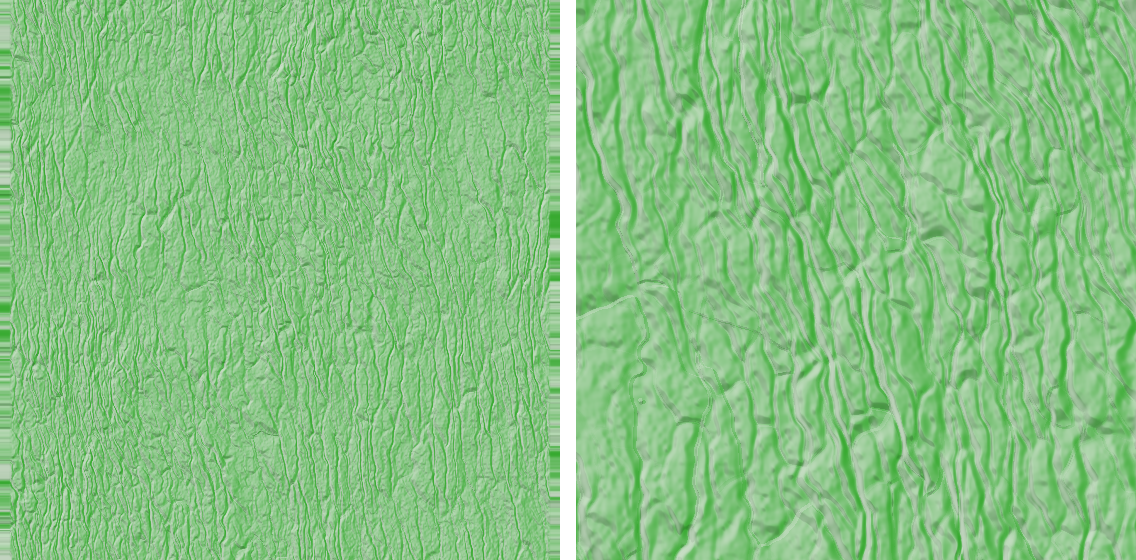
Left, the full canvas; right, a detail of the centre.
Reproduce this texture procedurally as a Shadertoy shader.

```glsl
// Green embossed bark: slanting fibrous plates, thin crevices, smeared side margins.

float hash(vec2 p) {
    return fract(sin(dot(p, vec2(127.1, 311.7))) * 43758.5453);
}

float noise(vec2 p) {
    vec2 i = floor(p), f = fract(p);
    f = f * f * (3.0 - 2.0 * f);
    return mix(mix(hash(i), hash(i + vec2(1, 0)), f.x),
               mix(hash(i + vec2(0, 1)), hash(i + vec2(1, 1)), f.x), f.y);
}

// Cellular plates: x = closeness to the border, y = random plate level
vec2 plates(vec2 p) {
    vec2 cell = floor(p);
    float nearest = 9.0, second = 9.0, level = 0.0;
    for (int y = -1; y <= 1; y++)
    for (int x = -1; x <= 1; x++) {
        vec2 id = cell + vec2(x, y);
        vec2 site = id + vec2(hash(id), hash(id + 57.3));
        float d = length(site - p);
        if (d < nearest) {
            second = nearest;
            nearest = d;
            level = hash(id + 19.7);
        } else {
            second = min(second, d);
        }
    }
    return vec2(second - nearest, level);
}

// Bend the vertical grain into leaning, converging strands with ragged edges
vec2 bendGrain(vec2 p) {
    float lean = 0.1 * p.y;
    float sway = 0.09 * noise(p * vec2(4.0, 2.6) + 4.0);
    float wave = 0.03 * noise(p * vec2(10.0, 7.0) + 9.0);
    float ragged = 0.008 * noise(p * vec2(50.0, 42.0))
                 + 0.004 * noise(p * vec2(120.0, 105.0) + 3.0);
    float chipped = 0.025 * noise(p * vec2(60.0, 25.0) + 31.0);
    return p + vec2(lean + sway + wave + ragged, chipped);
}

float barkHeight(vec2 p) {
    vec2 q = bendGrain(p);
    float rough = smoothstep(0.3, 0.75, noise(p * vec2(6.0, 4.0) + 17.0));
    float depth = smoothstep(0.15, 0.8, noise(q * vec2(26.0, 11.0) + 83.0));

    vec2 large = plates(q * vec2(33.0, 8.0));
    vec2 small = plates(q * vec2(70.0, 24.0) + 40.0);
    float h = mix(0.25, 0.85, depth) * smoothstep(0.0, 0.2, large.x) + 0.3 * large.y;
    h += mix(0.12, 0.4, rough) * (smoothstep(0.0, 0.3, small.x) + 0.5 * small.y);

    // Long splits along the grain
    float split = abs(noise(q * vec2(44.0, 4.0) + 70.0) - 0.5);
    h += mix(0.1, 0.55, depth) * smoothstep(0.0, 0.06, split);

    // Fibres, fine grain and grit
    h += mix(0.25, 0.5, rough) * noise(q * vec2(125.0, 55.0));
    h += 0.32 * noise(q * vec2(210.0, 130.0) + 5.0);
    h += 0.2 * noise(p * vec2(330.0, 260.0) + 11.0);
    return h;
}

void mainImage(out vec4 fragColor, in vec2 fragCoord) {
    vec2 uv = fragCoord / iResolution.xy;

    // Margins repeat the outermost column sideways
    vec2 p = vec2(clamp(uv.x, 0.018, 0.982), uv.y);
    float margin = smoothstep(0.0, 0.002, abs(uv.x - p.x));

    // Relief lit from the upper left, with a second slope across the light
    vec2 light = vec2(0.0011, -0.0006);
    vec2 across = vec2(0.0006, 0.0011);
    float slope = barkHeight(p + light) - barkHeight(p - light);
    float crossSlope = barkHeight(p + across) - barkHeight(p - across);
    float tone = slope * mix(1.9, 3.2, margin);
    float shade = 1.0 - exp(-1.3 * max(-tone, 0.0));
    float shine = 1.0 - exp(-1.5 * max(tone, 0.0));

    // Saturated green in the shade, pale green in the light
    vec3 color = vec3(0.55, 0.785, 0.54);
    color = mix(color, vec3(0.20, 0.66, 0.17), shade);
    color = mix(color, vec3(0.80, 0.875, 0.79), shine);
    color *= 1.0 - 0.17 * smoothstep(0.04, 0.22, crossSlope) * (1.0 - 0.7 * shine);

    fragColor = vec4(color, 1.0);
}
```
